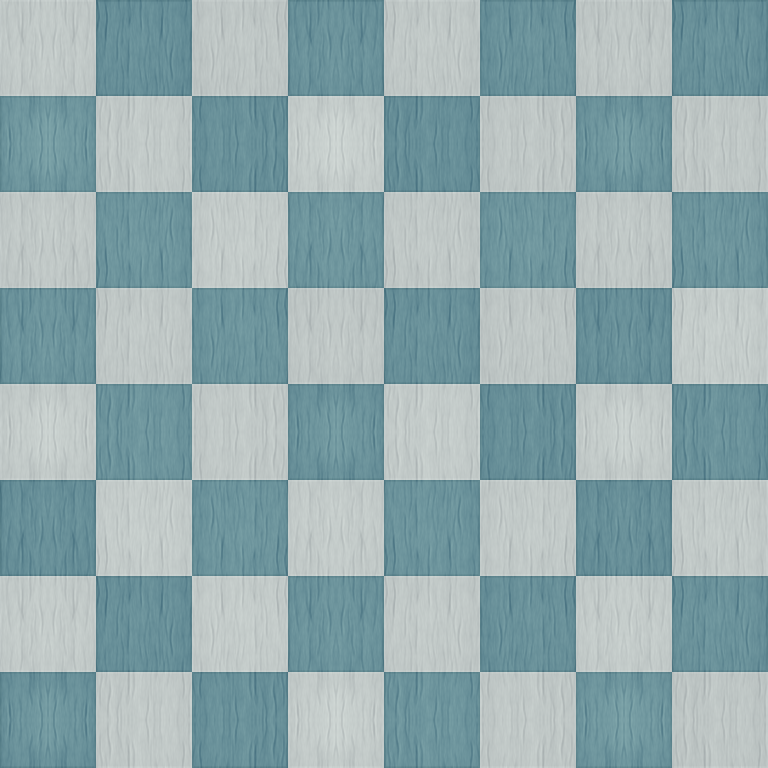
This pattern is drawn by a WebGL 2 fragment shader. Its source:

```glsl
#version 300 es
precision highp float;
// Eight by eight checkerboard of teal and pale grey painted wood with vertical grain.

uniform vec2 u_resolution;
out vec4 fragColor;

float hash(vec2 p) {
    p = fract(p * vec2(0.1031, 0.1137));
    p += dot(p, p.yx + 33.33);
    return fract((p.x + p.y) * p.x * 97.3);
}

// Distance to the nearest scattered point, one point per cell
float cellular(vec2 p) {
    vec2 cell = floor(p);
    float nearest = 2.0;
    for (int j = -1; j <= 1; j++) {
        for (int i = -1; i <= 1; i++) {
            vec2 c = cell + vec2(i, j);
            vec2 point = c + vec2(hash(c + 17.0), hash(c + 71.0));
            nearest = min(nearest, length(p - point));
        }
    }
    return nearest;
}

// Broken, slightly wavering vertical cracks; x is the groove, y its lit side
vec2 cracks(vec2 p, float columns, float seed) {
    float x = p.x + 0.012 * sin(p.y * 7.0 + seed) + 0.006 * sin(p.y * 19.0 + p.x * 8.0);
    float column = floor(x * columns);
    float run = p.y * 1.9 + 5.0 * hash(vec2(column, seed));
    vec2 id = vec2(column + seed, floor(run) + 3.0);
    float along = fract(run);
    float taper = smoothstep(0.0, 0.2, along) * smoothstep(1.0, 0.6, along);
    float strength = taper * smoothstep(0.25, 0.8, hash(id));
    float d = (fract(x * columns) - 0.3 - 0.4 * hash(id + 40.0)) / columns;
    float groove = 1.0 - smoothstep(0.003, 0.017, abs(d));
    float ridge = 1.0 - smoothstep(0.003, 0.018, abs(d - 0.018));
    return vec2(groove, ridge) * strength;
}

void main() {
    vec2 board = gl_FragCoord.xy / u_resolution * 8.0;
    vec2 tile = floor(board);
    vec2 local = fract(board);
    float pixel = 8.0 / min(u_resolution.x, u_resolution.y);

    // Wood sheet mirrored every one and a half tiles
    vec2 wood = abs(mod(board + 1.0, 3.0) - 1.5);

    // Fine fibres, broad streaks and soft pale patches
    float fibre = cellular(wood * vec2(34.0, 4.5) + vec2(0.6 * sin(wood.y * 6.0), 0.0));
    float fleck = cellular(wood * vec2(60.0, 17.0) + 9.0);
    float streak = sin(wood.x * 21.0 + sin(wood.y * 3.0))
                 + 0.6 * sin(wood.x * 47.0 + 1.5 * sin(wood.y * 4.0 + 1.0));
    float patches = exp(-7.0 * dot(wood, wood * vec2(1.0, 1.6)));
    vec2 crack = cracks(wood, 9.0, 2.0) + 0.6 * cracks(wood + 0.37, 17.0, 11.0);

    float tone = 0.48 + 0.30 * (0.5 - fibre) + 0.16 * (0.5 - fleck) + 0.045 * streak;
    tone += 0.20 * patches - 0.50 * crack.x + 0.16 * crack.y;

    // Each tile differs a little and darkens toward its sides
    tone += 0.20 * (hash(tile + 5.0) - 0.5);
    tone += 0.10 - 0.50 * pow(abs(local.x - 0.5), 2.0) - 0.30 * pow(abs(local.y - 0.5), 2.0);

    vec3 teal = mix(vec3(0.33, 0.49, 0.54), vec3(0.49, 0.64, 0.66), tone);
    vec3 pale = mix(vec3(0.69, 0.72, 0.72), vec3(0.81, 0.84, 0.83), tone);

    // Thin seam: lit on the pale tiles, shaded on the teal ones
    vec2 toEdge = 0.5 - abs(local - 0.5);
    float seam = 1.0 - smoothstep(0.008, 0.026, min(toEdge.x, toEdge.y));
    teal -= 0.045 * seam;
    pale += 0.025 * seam;

    // Smoothed checker, teal in the lower left corner
    vec2 wave = clamp(sin(3.14159 * board) / (1.5708 * pixel), -1.0, 1.0);
    float isTeal = 0.5 + 0.5 * wave.x * wave.y;
    fragColor = vec4(mix(pale, teal, isTeal), 1.0);
}
```
